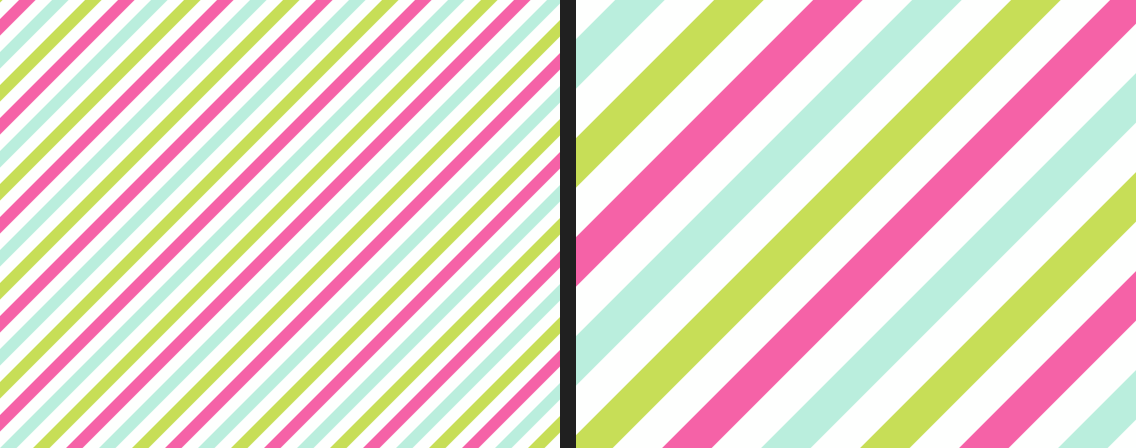
Left: the whole. Right: its middle third, enlarged.
Give the GLSL for this pattern, as a Shadertoy shader.

```glsl
// Diagonal candy stripes in pink, mint and lime on white, rising to the right.
// A 45 degree coordinate is cut into equal cells; each cell holds one centred
// stripe half a cell wide, and the three colours take turns from cell to cell.

const float REPEATS = 8.0;        // colour cycles per canvas width, measured across the stripes
const float COLOURS = 3.0;        // stripes in one cycle
const float STRIPE_FILL = 0.5;    // stripe width as a share of its cell
const float PHASE = 0.328;        // shift from the top left corner, in cells

const vec3 WHITE = vec3(0.995, 1.0, 0.995);
const vec3 PINK  = vec3(0.96, 0.385, 0.655);
const vec3 MINT  = vec3(0.73, 0.935, 0.865);
const vec3 LIME  = vec3(0.78, 0.87, 0.34);

// Distance across the stripes from the top left corner, in canvas widths
float acrossStripes(vec2 fragCoord, vec2 canvas) {
    vec2 fromTopLeft = vec2(fragCoord.x, canvas.y - fragCoord.y) / canvas.x;
    return dot(fromTopLeft, vec2(inversesqrt(2.0)));
}

// Coverage of a stripe centred in its cell, smoothed over one pixel
float stripeCoverage(float cellPos, float fill, float pixel) {
    float inside = 0.5 * fill - abs(fract(cellPos) - 0.5);
    return smoothstep(-0.7, 0.7, inside / pixel);
}

// Colour of a cell, cycling pink, mint, lime
vec3 stripeColour(float cell) {
    float turn = mod(cell, COLOURS);
    return turn < 0.5 ? PINK : turn < 1.5 ? MINT : LIME;
}

void mainImage(out vec4 fragColor, in vec2 fragCoord) {
    float cells = REPEATS * COLOURS;
    float cellPos = acrossStripes(fragCoord, iResolution.xy) * cells - PHASE;
    float pixel = cells / iResolution.x;

    float coverage = stripeCoverage(cellPos, STRIPE_FILL, pixel);
    fragColor = vec4(mix(WHITE, stripeColour(floor(cellPos)), coverage), 1.0);
}
```
